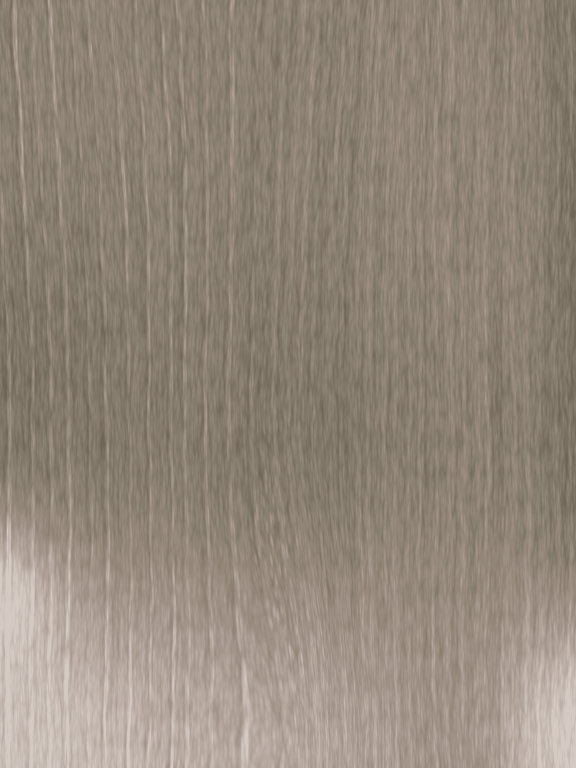
This texture is drawn by a Shadertoy shader. Its source:

```glsl
// Pale oak veneer: upright wavy grain, fine pores and soft window glare near the bottom.

const vec3 BROWN = vec3(0.43, 0.39, 0.33);
const vec3 OAK   = vec3(0.54, 0.50, 0.44);
const vec3 ROSE  = vec3(0.64, 0.58, 0.54);
const vec3 GLARE = vec3(0.83, 0.79, 0.765);

float hash(vec2 p) {
    vec3 h = fract(p.xyx * vec3(0.1031, 0.1030, 0.0973));
    h += dot(h, h.yzx + 33.33);
    return fract((h.x + h.y) * h.z);
}

// Cellular noise: distance to the nearest scattered point
float cells(vec2 p) {
    vec2 id = floor(p), f = fract(p);
    float nearest = 2.0;
    for (int j = -1; j <= 1; j++)
    for (int i = -1; i <= 1; i++) {
        vec2 o = vec2(i, j);
        vec2 site = vec2(hash(id + o), hash(id + o + 71.7));
        nearest = min(nearest, length(o + site - f));
    }
    return nearest;
}

float bump(float x, float centre, float width) {
    float d = (x - centre) / width;
    return exp(-d * d);
}

float spot(vec2 p, vec2 centre, vec2 size) {
    return bump(p.x, centre.x, size.x) * bump(p.y, centre.y, size.y);
}

// Sideways position along the growth rings, after leaning and wobbling
float grainCoord(vec2 uv) {
    float low = 1.0 - smoothstep(0.0, 0.5, uv.y);
    float high = smoothstep(0.55, 1.05, uv.y);
    float s = uv.x - 0.055 * low * bump(uv.x, 0.52, 0.11);
    s += 0.035 * high * (1.0 - smoothstep(0.15, 0.42, uv.x));
    s -= 0.035 * high * bump(uv.x, 0.58, 0.14);
    s += 0.0025 * sin(uv.y * 11.0 + uv.x * 8.0);
    return s + 0.0009 * sin(uv.y * 41.0 + uv.x * 31.0);
}

// Repeated pale ring lines, each with its own place, width and strength
float ringLines(float s, float y, float count, float width, float soft) {
    float g = s * count, id = floor(g);
    float centre = 0.5 + 0.4 * (hash(vec2(id, 3.0)) - 0.5);
    float w = width * mix(0.6, 1.4, hash(vec2(id, 9.0)));
    float d = abs(fract(g) - centre);
    float strength = mix(0.55, 1.0, hash(vec2(id, 17.0)));
    float fade = 0.8 + 0.2 * sin(y * 7.0 + id * 2.4);
    return (1.0 - smoothstep(w, w + soft, d)) * strength * fade;
}

// Broad soft streaks from layered sines
float bands(float s, float y) {
    float a = sin(s * 68.0 + 2.0 * sin(s * 23.0) + 0.5 * sin(y * 3.0));
    float b = sin(s * 147.0 + 2.5 * sin(s * 41.0));
    float c = sin(s * 291.0 + 3.0 * sin(s * 67.0) + sin(y * 5.0));
    return 0.45 * a + 0.35 * b + 0.3 * c;
}

// Large-scale brightness of the board and the light falling on it
float lighting(vec2 uv) {
    float light = 0.508 + 0.040 * spot(uv, vec2(0.2, 0.95), vec2(0.35, 0.4));
    light += 0.042 * spot(uv, vec2(0.8, 0.85), vec2(0.2, 0.5));
    light -= 0.045 * bump(uv.x, 1.0, 0.06);
    light -= 0.022 * spot(uv, vec2(0.55, 0.45), vec2(0.15, 0.25));
    light -= 0.030 * spot(uv, vec2(0.0, 0.55), vec2(0.2, 0.17));
    float low = 1.0 - smoothstep(0.0, 0.44, uv.y);
    light += 0.175 * low * (1.0 - 0.4 * smoothstep(0.5, 0.8, uv.x));
    light += 0.21 * spot(uv, vec2(-0.02, 0.23), vec2(0.11, 0.09));
    light += 0.11 * spot(uv, vec2(0.0, 0.04), vec2(0.3, 0.2));
    return light + 0.27 * spot(uv, vec2(1.02, 0.04), vec2(0.12, 0.15));
}

// Colour ramp from shaded wood to bright reflection
vec3 woodColor(float tone) {
    vec3 c = mix(BROWN, OAK, clamp((tone - 0.43) / 0.11, 0.0, 1.0));
    c = mix(c, ROSE, clamp((tone - 0.54) / 0.10, 0.0, 1.0));
    return mix(c, GLARE, clamp((tone - 0.64) / 0.19, 0.0, 1.0));
}

void mainImage(out vec4 fragColor, in vec2 fragCoord) {
    vec2 uv = fragCoord / iResolution.xy;
    float s = grainCoord(uv);
    float left = 1.0 - smoothstep(0.40, 0.47, s);

    // Fibres and pores stretched along the grain
    float fibre = cells(vec2(s * 190.0, uv.y * 26.0)) - 0.45;
    float hair = cells(vec2(s * 240.0 + 9.0, uv.y * 60.0)) - 0.45;
    float spindle = cells(vec2(s * 80.0, uv.y * 4.0)) - 0.45;
    float pore = 1.0 - smoothstep(0.1, 0.36, cells(vec2(s * 130.0, uv.y * 30.0)));

    // Clear ring lines on the left, crowded streaks on the right
    float broken = 0.85 - 1.1 * fibre;
    float clear = ringLines(s, uv.y, 29.0, 0.05, 0.08) * broken;
    float shadow = ringLines(s + 0.005, uv.y, 29.0, 0.05, 0.16);
    float crowded = ringLines(s, uv.y, 43.0, 0.07, 0.22) * broken;
    float figure = spot(vec2(s, uv.y), vec2(0.46, 0.25), vec2(0.035, 0.22));

    float tone = lighting(uv);
    tone += left * (0.115 * clear - 0.035 * shadow);
    tone += (1.0 - left) * 0.055 * crowded;
    tone += mix(0.020, 0.009, left) * bands(s, uv.y);
    tone -= 0.085 * fibre + 0.060 * hair + 0.040 * spindle;
    tone += pore * (0.015 + 0.055 * figure);

    fragColor = vec4(woodColor(tone), 1.0);
}
```
